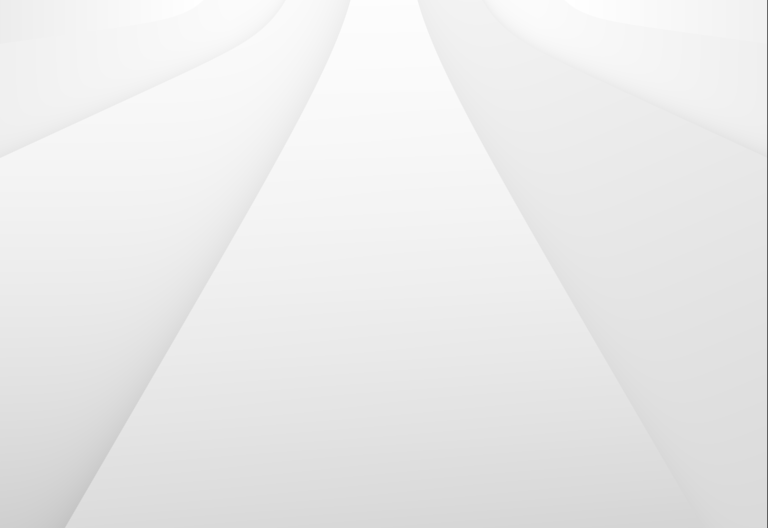
Write a Shadertoy shader that draws this background.

```glsl
// Pale grey backdrop of mirrored, curved panels fanning out from the top

// Depth of a curve that starts steeply and settles into a straight slope
float flaredEdge(float run, float slope, float bend, float rate) {
    return slope * run + bend * (1.0 - exp(-rate * run));
}

// Antialiased coverage of the positive side of an edge
float cover(float side) {
    return clamp(0.5 + side / max(fwidth(side), 1e-5), 0.0, 1.0);
}

// Soft shade that fades away from an edge
float edgeShade(float side, float width) {
    return exp(-max(side, 0.0) / width);
}

void mainImage(out vec4 fragColor, in vec2 fragCoord) {
    vec2 uv = fragCoord / iResolution.xy;
    float depth = 1.0 - uv.y;
    float spread = abs(uv.x - 0.5);
    float rightSide = step(0.5, uv.x);

    // Signed sides of the three mirrored edges, positive outward
    float inner = spread - 0.0436 - flaredEdge(depth, 0.4, -0.028, 7.6);
    float outer = flaredEdge(spread - 0.128, 0.67, 0.05, 37.0) - depth;
    float corner = flaredEdge(spread - 0.235, 0.2, 0.03, 40.0) - depth;

    // Central panel with faint slanted bands
    float slant = depth + 0.07 * uv.x;
    float bands = sin(slant * 47.0 + sin(uv.x * 7.0)) + 0.5 * sin(slant * 113.0 - uv.x * 5.0);
    float shade = 0.99 - 0.05 * depth - 0.095 * depth * depth;
    shade += 0.0006 * bands - 0.03 * (uv.x - 0.5) * depth;

    // Side panels, shaded along the inner edge
    float leftPanel = 0.985 - 0.05 * depth - 0.12 * depth * depth
        - 0.052 * edgeShade(inner, 0.03);
    float rightPanel = 0.958 - 0.08 * depth - 0.05 * spread
        - 0.024 * edgeShade(inner, 0.022);
    shade = mix(shade, mix(leftPanel, rightPanel, rightSide), cover(inner));

    // Outer panels, shaded along their lower edge
    float outerPanel = 0.985 - mix(0.15, 0.16, rightSide) * max(spread - 0.2, 0.0)
        - mix(0.042, 0.052, rightSide) * edgeShade(outer, 0.02);
    shade = mix(shade, outerPanel, cover(outer));

    // Bright top corners
    float cornerPanel = 1.0 - mix(0.28, 0.22, rightSide) * max(spread - 0.24, 0.0);
    shade = mix(shade, cornerPanel, cover(corner));

    // Thin, partly transparent dark line on the right border
    shade *= 1.0 - 0.57 * smoothstep(0.998, 0.999, uv.x);

    fragColor = vec4(vec3(clamp(shade, 0.0, 1.0)), 1.0);
}
```
